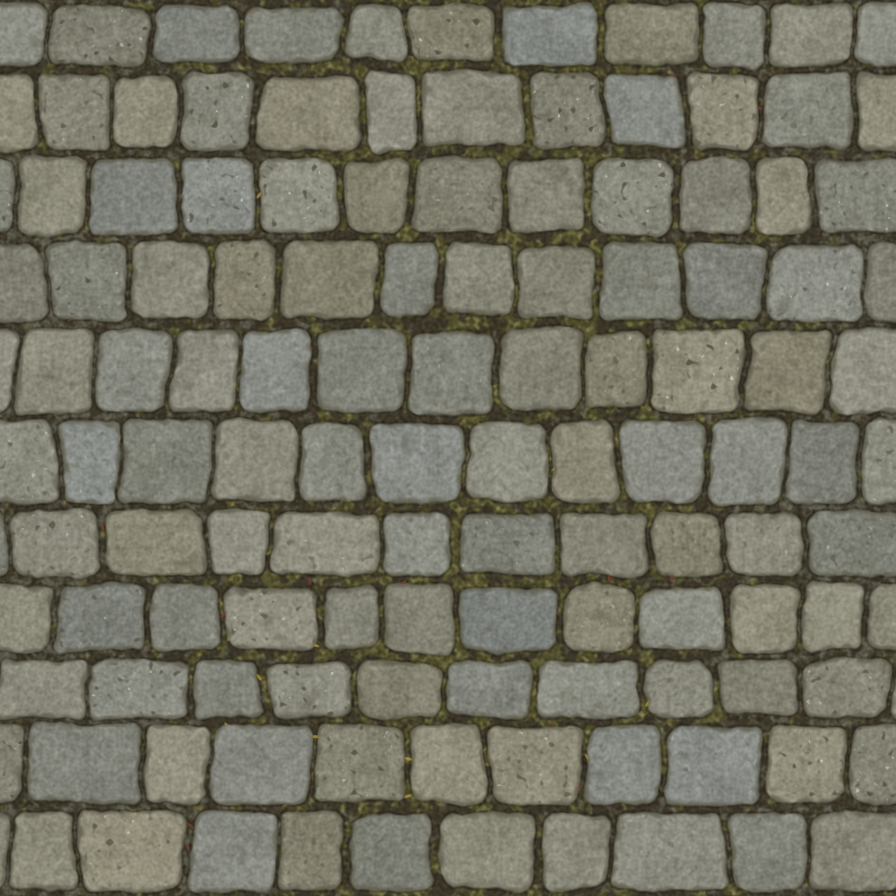
This texture is drawn by a WebGL 2 fragment shader. Its source:

```glsl
#version 300 es
precision highp float;
// Weathered grey cobblestones in eleven uneven courses, with mossy earth joints.

uniform vec2 u_resolution;
out vec4 fragColor;

// Each course, from the top: upper edge, stones across, phase of the first joint.
const vec3 COURSES[11] = vec3[11](
  vec3(0.0, 10, 0.66), vec3(0.077, 11, 0.29), vec3(0.171, 11, 0.11),
  vec3(0.266, 11, 0.5), vec3(0.362, 11, 0.03), vec3(0.465, 11, 0.57),
  vec3(0.566, 10, 0.14), vec3(0.648, 11, 0.8), vec3(0.732, 10, 0.07),
  vec3(0.804, 10, 0.46), vec3(0.902, 10, 0.95));

const vec3 DARK_EARTH = vec3(0.23, 0.21, 0.155);
const vec3 DRY_EARTH = vec3(0.36, 0.35, 0.29);
const vec3 DEEP_MOSS = vec3(0.32, 0.31, 0.17);
const vec3 PALE_MOSS = vec3(0.46, 0.45, 0.27);
const vec3 STONE_GREY = vec3(0.48, 0.48, 0.43);
const vec3 STONE_LIGHT = vec3(0.57, 0.57, 0.52);

vec2 hash2(vec2 p) {
  vec3 a = fract(p.xyx * vec3(0.1031, 0.1030, 0.0973));
  a += dot(a, a.yzx + 33.33);
  return fract((a.xx + a.yz) * a.zy);
}

// Gradient noise with n lattice cells across the canvas, wrapping at its edges.
float slope(vec2 cell, vec2 offset, float n) {
  return dot(hash2(mod(cell, n) + n * 3.7) * 2.0 - 1.0, offset);
}

float noise(vec2 uv, float n) {
  vec2 c = floor(uv * n), f = fract(uv * n), e = vec2(1, 0);
  vec2 w = f * f * f * (f * (f * 6.0 - 15.0) + 10.0);
  return mix(mix(slope(c, f, n), slope(c + e, f - e, n), w.x),
             mix(slope(c + e.yx, f - e.yx, n), slope(c + 1.0, f - 1.0, n), w.x), w.y);
}

float fbm(vec2 uv, float n) {
  return noise(uv, n) + 0.5 * noise(uv, n * 2.0) + 0.25 * noise(uv, n * 4.0);
}

// Position of a slanted upright joint, in stone widths.
float jointAt(float i, float n, float course, float height) {
  vec2 h = hash2(vec2(mod(i, n) + 5.0, course * 7.0 + 3.0)) - 0.5;
  return i + 0.36 * h.x + 0.22 * h.y * height * n;
}

void main() {
  vec2 uv = gl_FragCoord.xy / u_resolution;
  float pixel = 1.0 / u_resolution.y;

  // Wander of the courses and chipping of the outlines
  vec2 p = vec2(uv.x, 1.0 - uv.y);
  p += 0.008 * vec2(noise(uv, 9.0), noise(uv, 11.0));
  p += 0.006 * vec2(noise(uv, 26.0), noise(uv, 28.0));
  p += 0.0025 * vec2(noise(uv, 80.0), noise(uv, 84.0));
  p.y = fract(p.y);

  // Course and stone under this point
  int k = 0;
  for (int i = 1; i < 11; i++) if (p.y > COURSES[i].x) k = i;
  float course = float(k), top = COURSES[k].x, n = COURSES[k].y, phase = COURSES[k].z;
  float bottom = k < 10 ? COURSES[k + 1].x : 1.0;
  float height = p.y - 0.5 * (top + bottom);
  float s = p.x * n - phase, i = floor(s);
  if (s < jointAt(i, n, course, height)) i -= 1.0;
  else if (s > jointAt(i + 1.0, n, course, height)) i += 1.0;
  vec2 id = vec2(mod(i, n) + 1.0, course + 1.0);
  vec2 look = hash2(id * 3.1), wear = hash2(id * 5.3 + 40.0);

  // Rounded block, with its own gap on every side
  float moss = exp(-9.0 * pow(uv.x - 0.53, 2.0)) + 0.7 * noise(uv, 5.0);
  vec2 gap = vec2(0.0025, 0.004) * (0.85 + 0.35 * moss);
  vec2 lo = vec2((jointAt(i, n, course, height) + phase) / n, top);
  vec2 hi = vec2((jointAt(i + 1.0, n, course, height) + phase) / n, bottom);
  lo += gap * (0.7 + 1.2 * hash2(id + 17.0));
  hi -= gap * (0.7 + 1.2 * hash2(id + 61.0));
  float radius = 0.009 + 0.007 * wear.y;
  vec2 q = max(lo - p, p - hi) + radius;
  float d = length(max(q, 0.0)) + min(max(q.x, q.y), 0.0) - radius;

  // Stone face: tone, mottling, grain, pits, pale flecks and dirty rim
  float tone = 0.5 + 0.8 * (look.x - 0.5) + 0.75 * fbm(uv, 22.0);
  vec3 face = mix(STONE_GREY, STONE_LIGHT, clamp(tone, 0.0, 1.0));
  face += (look.y - 0.5) * vec3(0.035, 0.005, -0.05);
  face += 0.09 * noise(uv, 120.0) + 0.09 * noise(uv, 230.0);
  float rough = 0.15 + 0.75 * smoothstep(0.4, 1.0, wear.x);
  face = mix(face, DRY_EARTH * 0.9, rough * smoothstep(0.22, 0.5, noise(uv, 110.0)));
  face += 0.2 * rough * smoothstep(0.35, 0.55, noise(uv, 150.0));
  face = mix(face, DRY_EARTH, 0.3 * smoothstep(0.25, 0.6, fbm(uv, 34.0)));
  face = mix(face, DRY_EARTH, 0.75 * smoothstep(-0.006, 0.0, d + 0.006 * noise(uv, 64.0)));

  // Joints: dark crevices, dry grit and moss clumps
  float grit = fbm(uv, 70.0) + 0.35 * (0.5 - moss);
  vec3 joint = mix(DARK_EARTH, DRY_EARTH, smoothstep(-0.1, 0.5, grit));
  float clump = smoothstep(0.05, 0.4, fbm(uv, 48.0) + 0.45 * (moss - 0.45));
  vec3 green = mix(DEEP_MOSS, PALE_MOSS, smoothstep(-0.15, 0.4, noise(uv, 140.0)));
  joint = mix(joint, green, 0.85 * clump);
  joint *= mix(0.72, 1.0, smoothstep(0.0, 0.004, d)) + 0.4 * noise(uv, 200.0);

  vec3 color = mix(face, joint, smoothstep(-0.0008 - pixel, 0.0008 + pixel, d));

  // Few fallen leaf scraps, caught in the joints
  vec2 cell = floor(uv * 30.0), leaf = hash2(cell + 90.0), kind = hash2(cell + 150.0);
  vec2 l = (fract(uv * 30.0) - 0.3 - 0.4 * leaf) / 30.0;
  float a = 6.283 * kind.y;
  l = mat2(cos(a), sin(a), -sin(a), cos(a)) * l;
  float scrap = 1.0 - smoothstep(0.0025 - pixel, 0.0025 + pixel, length(l * vec2(0.6, 1.5)));
  scrap *= step(0.86, kind.x) * smoothstep(-0.003, 0.001, d);
  vec3 leafColor = mix(vec3(0.45, 0.25, 0.17), vec3(0.66, 0.57, 0.2), step(0.6, leaf.x));
  color = mix(color, leafColor, 0.8 * scrap);

  fragColor = vec4(clamp(color, 0.0, 1.0), 1.0);
}
```
